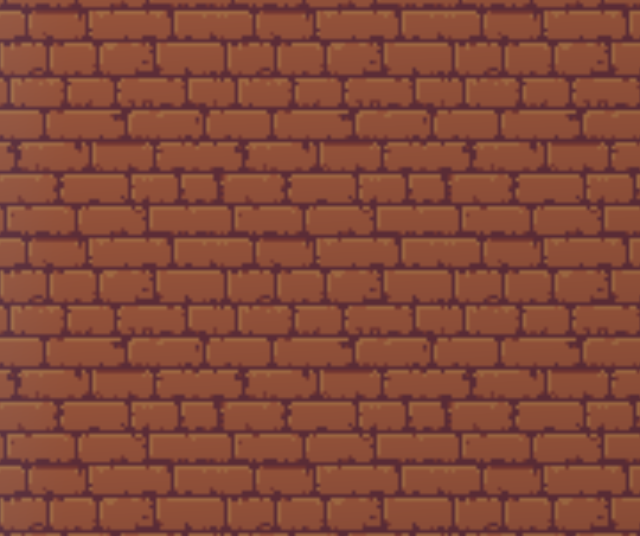
Reproduce this texture procedurally as a WebGL 1 fragment shader.

```glsl
precision highp float;
// Worn pixel-art brick wall: a 64 x 64 texel tile of seven uneven courses.
uniform vec2 u_resolution;

float hash(vec2 p) {
    return fract(sin(dot(p, vec2(127.1, 311.7))) * 43758.545);
}

vec2 gradient(vec2 p) {
    float angle = 6.2832 * hash(p);
    return vec2(cos(angle), sin(angle));
}

float gradientNoise(vec2 p) {
    vec2 i = floor(p), f = fract(p);
    vec2 s = f * f * (3.0 - 2.0 * f);
    vec2 e = vec2(1.0, 0.0);
    float low = mix(dot(gradient(i), f), dot(gradient(i + e), f - e), s.x);
    float high = mix(dot(gradient(i + e.yx), f - e.yx),
                     dot(gradient(i + e.xx), f - e.xx), s.x);
    return mix(low, high, s.y);
}

float minComponent(vec4 v) {
    return min(min(v.x, v.y), min(v.z, v.w));
}

// Texel columns of the vertical joints in each course
vec4 courseJoints(float course) {
    if (course < 0.5) return vec4(13, 27, 43, 63);
    if (course < 1.5) return vec4(2, 18, 32, 52);
    if (course < 2.5) return vec4(12, 35, 57, 57);
    if (course < 3.5) return vec4(4, 25, 43, 43);
    if (course < 4.5) return vec4(16, 36, 50, 61);
    if (course < 5.5) return vec4(1, 21, 41, 41);
    return vec4(7, 24, 48, 48);
}

vec3 texelColor(vec2 cell) {
    vec3 mortar = vec3(0.355, 0.172, 0.21);
    vec3 redWear = vec3(0.45, 0.215, 0.195);
    vec3 highlight = vec3(0.615, 0.405, 0.255);

    // Course: the first is ten texels tall, the other six are nine
    float x = mod(cell.x, 64.0);
    float y = mod(cell.y - 11.0, 64.0);
    float course = max(0.0, floor((y - 0.5) / 9.0 - 0.05));
    float top = y - (course > 0.5 ? course * 9.0 + 1.0 : 0.0);
    float bottom = (course < 0.5 ? 10.0 : 9.0) - top;

    // Texel distances to the joints on both sides
    vec4 joints = courseJoints(course);
    float left = minComponent(mod(x - joints, 64.0));
    float right = minComponent(mod(joints - x, 64.0));
    if (top < 0.5 || left < 0.5) return mortar;

    float side = min(left, right);
    vec2 brick = vec2(mod(x - left, 64.0), course);
    float seed = hash(brick + 3.7);
    float grain = hash(vec2(x, y) + 0.5);

    // Rounded corners
    if (side + bottom < 2.5) return mortar;
    if (side + top < 2.5 && (right < 1.5 || seed > 0.6)) return mortar;

    // Small chips gather along the lower edge, few on the sides and top
    float grit = gradientNoise(vec2(left, top) * 0.43 + brick * 7.31 + seed * 19.0);
    grit += (grain - 0.5) * 0.16;
    float resistance = min(0.17 + 0.24 * (bottom - 1.0),
                           min(0.36 + 0.2 * (side - 1.0), 0.42 + 0.25 * (top - 1.0)));

    // A few bricks are broken near the right end
    vec2 breakCenter = vec2(2.0, 1.0 + 6.0 * hash(brick + 9.2));
    float broken = step(0.72, seed) * smoothstep(4.5, 0.5, distance(vec2(right, top), breakCenter));
    resistance = mix(min(resistance, 0.8), 0.2, broken);
    if (grit > resistance) return mortar;
    if (grit > resistance - 0.1) return redWear;

    // Lit top and left edges, with an occasional red top edge
    float run = gradientNoise(vec2(left * 0.19, 0.5) + brick * 3.17);
    if (top < 1.5) {
        if (hash(brick + 5.3) > 0.86 && side > 2.5) return redWear;
        if (run > -0.24) return highlight;
    }
    if (left < 1.5 && bottom > 1.5 + 2.0 * seed) return highlight;
    if (top < 2.5 && grain > 0.92) return highlight;

    return mix(vec3(0.578, 0.322, 0.223), vec3(0.548, 0.302, 0.22), top / 9.0);
}

void main() {
    // 180 texels span the width, counted from the top left
    vec2 fromTop = vec2(gl_FragCoord.x, u_resolution.y - gl_FragCoord.y);
    vec2 p = fromTop * 180.0 / u_resolution.x - 0.5;
    vec2 cell = floor(p);

    // Soft blend between neighbouring texels
    vec2 blend = fract(p);
    vec2 e = vec2(1.0, 0.0);
    vec3 upper = mix(texelColor(cell), texelColor(cell + e), blend.x);
    vec3 lower = mix(texelColor(cell + e.yx), texelColor(cell + e.xx), blend.x);
    vec3 wall = mix(upper, lower, blend.y);

    // Light falls gently from the upper left, with a pale haze at the left edge
    vec2 across = fromTop / u_resolution;
    wall *= 1.035 - 0.045 * across.x - 0.025 * across.y;
    wall += vec3(0.0, 0.02, 0.03) * smoothstep(0.12, 0.0, across.x);
    gl_FragColor = vec4(wall, 1.0);
}
```
